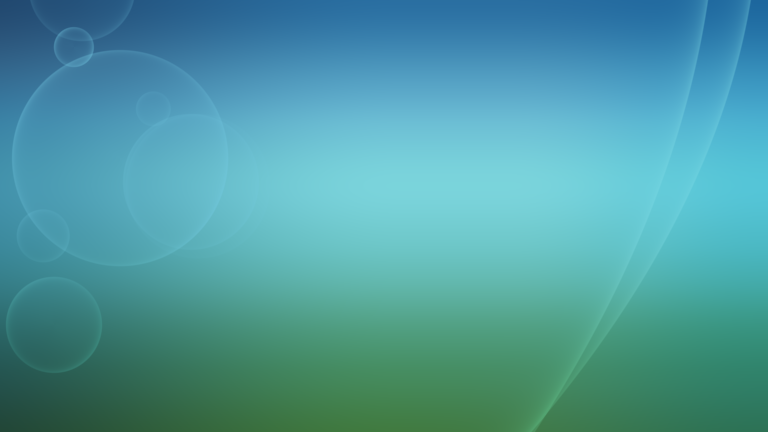
Reproduce this background procedurally as a Shadertoy shader.

```glsl
// Teal and green gradient with glassy bubbles on the left and two light arcs on the right.

// Vertical blend from green ground to deep blue sky
vec3 skyColor(float y) {
    vec3 c = mix(vec3(0.25, 0.47, 0.23), vec3(0.28, 0.57, 0.41), smoothstep(-0.05, 0.21, y));
    c = mix(c, vec3(0.42, 0.77, 0.77), smoothstep(0.13, 0.45, y));
    c = mix(c, vec3(0.48, 0.83, 0.86), smoothstep(0.38, 0.57, y));
    c = mix(c, vec3(0.40, 0.71, 0.82), smoothstep(0.57, 0.80, y));
    return mix(c, vec3(0.16, 0.43, 0.63), smoothstep(0.70, 1.02, y));
}

// Thin disc whose light gathers toward the rim
float bubble(vec2 p, vec2 center, float radius, float pixel) {
    vec2 offset = p - center;
    float d = length(offset) - radius;
    float inside = 1.0 - smoothstep(-pixel, pixel, d);
    float depth = max(-d, 0.0);
    float glow = 0.10 + 0.34 * exp(-depth / (0.12 * radius)) + 0.56 * exp(-depth / 0.006);
    float angle = atan(offset.y, offset.x);
    return inside * glow * (0.8 + 0.2 * cos(2.0 * angle + 1.2));
}

// Arc x = a + b*y + c*y*y, crisp on the right and soft on the left
float lightArc(vec2 p, vec3 k, float pixel) {
    float slope = k.y + 2.0 * k.z * p.y;
    float d = (p.x - k.x - p.y * (k.y + k.z * p.y)) / sqrt(1.0 + slope * slope);
    float inside = 1.0 - smoothstep(-pixel, pixel, d);
    float depth = max(-d, 0.0);
    return inside * (0.6 * exp(-depth / 0.035) + 0.4 * exp(-depth / 0.007));
}

void mainImage(out vec4 fragColor, in vec2 fragCoord) {
    vec2 p = fragCoord / iResolution.y;
    float u = fragCoord.x / iResolution.x;
    float pixel = 1.0 / iResolution.y;

    // Background, shaded at both sides
    vec3 color = skyColor(p.y);
    vec3 leftTint = mix(vec3(0.47, 0.53, 0.85), vec3(0.50, 0.66, 0.76), smoothstep(0.0, 0.4, p.y));
    leftTint = mix(leftTint, vec3(0.78, 0.62, 0.66), smoothstep(0.7, 1.0, p.y));
    color *= mix(leftTint, vec3(1.0), smoothstep(-0.12, 0.52, u));
    color *= mix(vec3(1.0), vec3(0.69, 0.93, 0.98), smoothstep(0.66, 1.0, u));
    color.b += 0.09 * smoothstep(0.45, 1.0, u) * (1.0 - smoothstep(0.0, 0.3, p.y));

    // Bubbles: center, radius, strength
    vec4 bubbles[8] = vec4[8](
        vec4(0.190, 1.028, 0.123, 0.24), vec4(0.171, 0.891, 0.046, 0.55),
        vec4(0.278, 0.634, 0.250, 0.46), vec4(0.355, 0.748, 0.040, 0.20),
        vec4(0.442, 0.579, 0.157, 0.24), vec4(0.458, 0.569, 0.167, 0.10),
        vec4(0.100, 0.454, 0.061, 0.24), vec4(0.125, 0.248, 0.111, 0.40));
    vec3 bubbleLight = mix(vec3(0.30, 0.72, 0.66), vec3(0.46, 0.80, 0.90), smoothstep(0.2, 0.5, p.y));
    for (int i = 0; i < 8; i++) {
        vec4 b = bubbles[i];
        color = mix(color, bubbleLight, b.w * bubble(p, b.xy, b.z, pixel));
    }

    // Light arcs meeting near the lower edge
    vec3 arcLight = mix(vec3(0.36, 0.72, 0.50), vec3(0.50, 0.86, 0.90), smoothstep(0.0, 0.5, p.y));
    float arcs = lightArc(p, vec3(1.238, 0.653, -0.252), pixel)
               + lightArc(p, vec3(1.230, 0.851, -0.343), pixel);
    color = mix(color, arcLight, 0.42 * min(arcs, 1.5));

    fragColor = vec4(color, 1.0);
}
```
